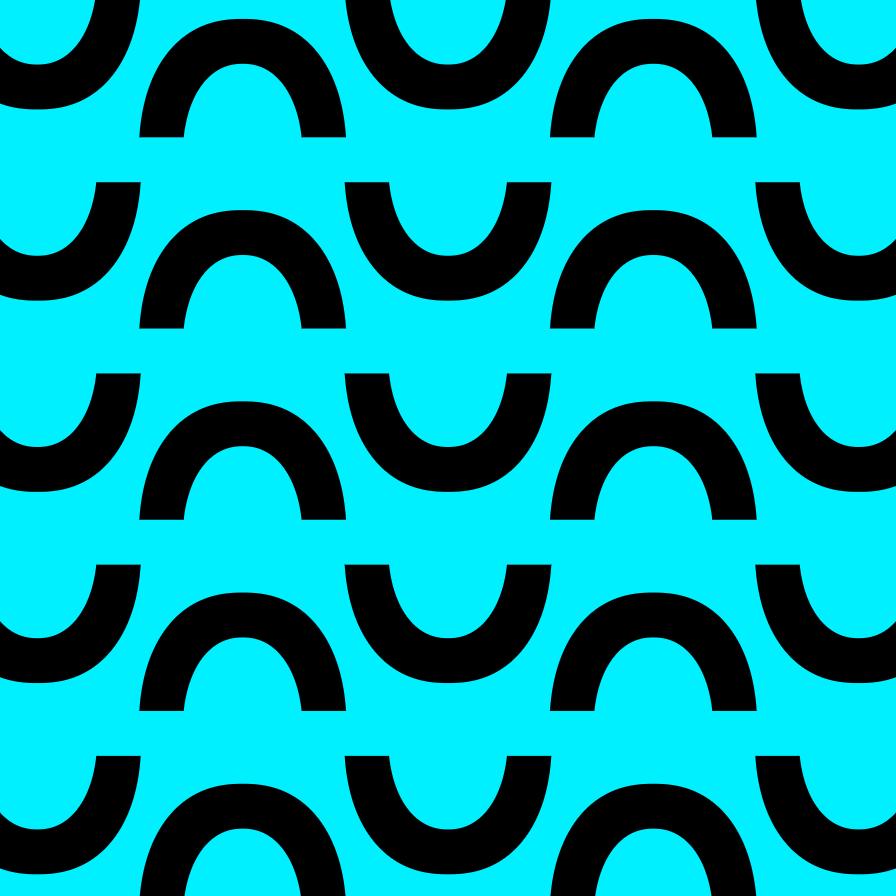
Reproduce this pattern procedurally as a WebGL 1 fragment shader.

```glsl
precision highp float;

uniform vec2 u_resolution;

const vec3 CYAN = vec3(0.0, 0.94, 1.0);
const vec3 BLACK = vec3(0.0);

// Horizontal period of one column kind, vertical period of the rows
const vec2 PERIOD = vec2(0.45833, 0.21341);

// Middle of the foot line of one arch and of one inverted arch
const vec2 ARCH_FOOT = vec2(0.27083, 0.20651);
const vec2 BOWL_FOOT = vec2(0.04167, 0.15638);

// Both edges are superellipses centred a little below the foot line
const float CENTRE_DROP = 0.02344;
const vec2 OUTER_RADII = vec2(0.1160, 0.1556);
const vec2 INNER_RADII = vec2(0.0669, 0.1055);
const float OUTER_POWER = 2.3;
const float INNER_POWER = 2.2;

// Approximate signed distance: implicit value over its gradient length
float superellipse(vec2 p, vec2 radii, float power) {
  vec2 q = max(abs(p), 1e-4) / radii;
  vec2 powers = pow(q, vec2(power));
  float level = pow(powers.x + powers.y, 1.0 / power);
  vec2 gradient = pow(q / level, vec2(power - 1.0)) / radii;
  return (level - 1.0) / length(gradient);
}

// Thick arch standing on y = 0, with its feet cut flat
float archDistance(vec2 p) {
  vec2 c = p + vec2(0.0, CENTRE_DROP);
  float outer = superellipse(c, OUTER_RADII, OUTER_POWER);
  float inner = superellipse(c, INNER_RADII, INNER_POWER);
  return max(max(outer, -inner), -p.y);
}

// Centre each repeat in x; keep some room below the foot line in y
vec2 repeatCell(vec2 p, vec2 period) {
  vec2 margin = vec2(0.5 * period.x, 0.04);
  return mod(p + margin, period) - margin;
}

// Lattice of arches; direction is 1 for upright, -1 for inverted
float archLattice(vec2 p, vec2 foot, float direction) {
  vec2 local = (p - foot) * vec2(1.0, direction);
  return archDistance(repeatCell(local, PERIOD));
}

float coverage(float signedDistance, float pixel) {
  return clamp(0.5 - signedDistance / pixel, 0.0, 1.0);
}

void main() {
  float pixel = 1.0 / min(u_resolution.x, u_resolution.y);
  vec2 p = gl_FragCoord.xy * pixel;

  // Alternating columns, drawn as two overlapping lattices
  float arches = archLattice(p, ARCH_FOOT, 1.0);
  float bowls = archLattice(p, BOWL_FOOT, -1.0);
  float ink = coverage(min(arches, bowls), pixel);

  gl_FragColor = vec4(mix(CYAN, BLACK, ink), 1.0);
}
```
